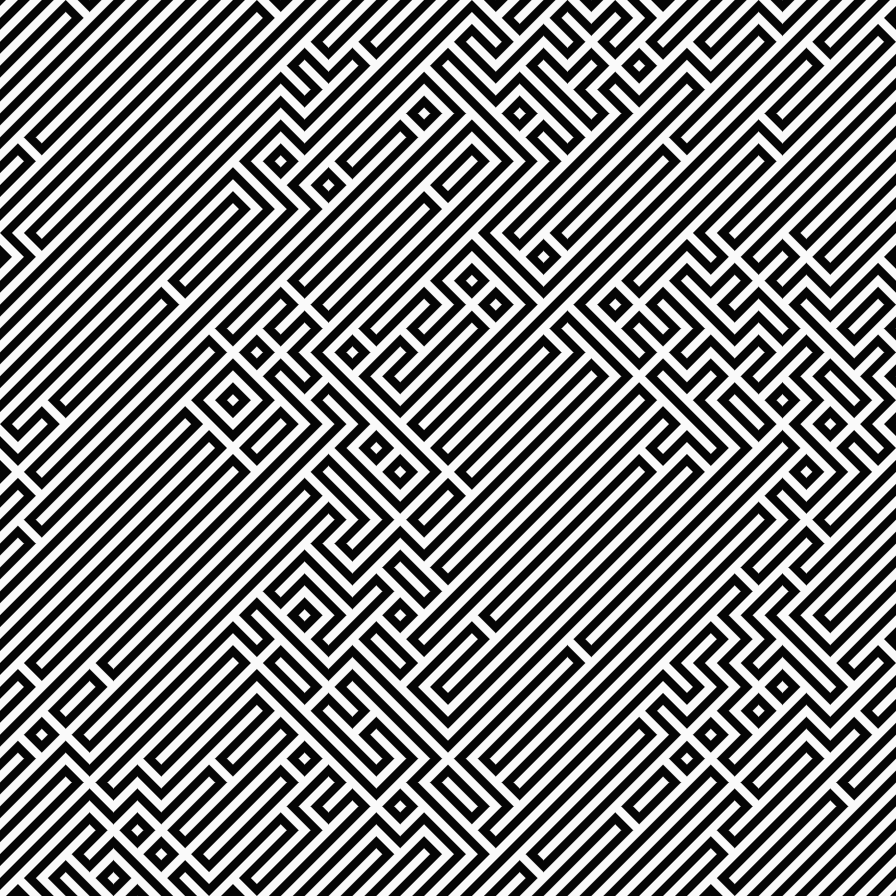
Give the GLSL for this pattern, as a WebGL 2 fragment shader.

```glsl
#version 300 es
precision highp float;

uniform vec2 u_resolution;
out vec4 fragColor;

const float CELLS = 37.5;          // tiles across the canvas
const float PATCH_SIZE = 9.0;      // tiles per noise cell
const float CALM_FLIP = 0.04;      // flip chance in the striped areas
const float BUSY_FLIP = 0.60;      // flip chance in the maze areas
const float EDGE_PIXELS = 0.7;     // half width of the smoothed edge
const float TAU = 6.2831853;
const vec3 INK = vec3(0.02);
const vec3 PAPER = vec3(0.98);

// Integer hash of a lattice point, 0 to 1
float hash(ivec2 cell, uint seed) {
    uvec2 q = uvec2(cell) * uvec2(1597u, 3571u) + seed;
    uint h = (q.x ^ (q.y << 16u) ^ (q.y >> 3u)) * 747796u + seed;
    h = (h ^ (h >> 15u)) * 73244475u;
    h = (h ^ (h >> 13u)) * 73244475u;
    h ^= h >> 16u;
    return float(h >> 8u) / 16777216.0;
}

float cornerSlope(ivec2 corner, vec2 offset, uint seed) {
    float angle = TAU * hash(corner, seed);
    return dot(vec2(cos(angle), sin(angle)), offset);
}

float gradientNoise(vec2 p, uint seed) {
    ivec2 i = ivec2(floor(p));
    vec2 f = fract(p);
    vec2 w = f * f * f * (f * (f * 6.0 - 15.0) + 10.0);
    float low = mix(cornerSlope(i, f, seed),
                    cornerSlope(i + ivec2(1, 0), f - vec2(1, 0), seed), w.x);
    float high = mix(cornerSlope(i + ivec2(0, 1), f - vec2(0, 1), seed),
                     cornerSlope(i + ivec2(1, 1), f - vec2(1, 1), seed), w.x);
    return mix(low, high, w.y);
}

// Chance that a tile turns against the main diagonal
float flipChance(vec2 cell) {
    float patchiness = gradientNoise((cell + 0.5) / PATCH_SIZE, 17u);
    return mix(CALM_FLIP, BUSY_FLIP, smoothstep(-0.1, 0.3, patchiness));
}

// Signed distance to two strokes joining the midpoints of adjacent sides
float strokeDistance(vec2 local, bool flipped) {
    if (flipped) local.x = 1.0 - local.x;
    return (abs(abs(local.x - local.y) - 0.5) - 0.25) * inversesqrt(2.0);
}

void main() {
    float side = min(u_resolution.x, u_resolution.y);
    vec2 grid = (gl_FragCoord.xy - 0.5 * u_resolution) / side * CELLS;
    vec2 cell = floor(grid);

    bool flipped = hash(ivec2(cell), 91u) < flipChance(cell);
    float d = strokeDistance(grid - cell, flipped);

    float edge = EDGE_PIXELS * CELLS / side;
    fragColor = vec4(mix(INK, PAPER, smoothstep(-edge, edge, d)), 1.0);
}
```
